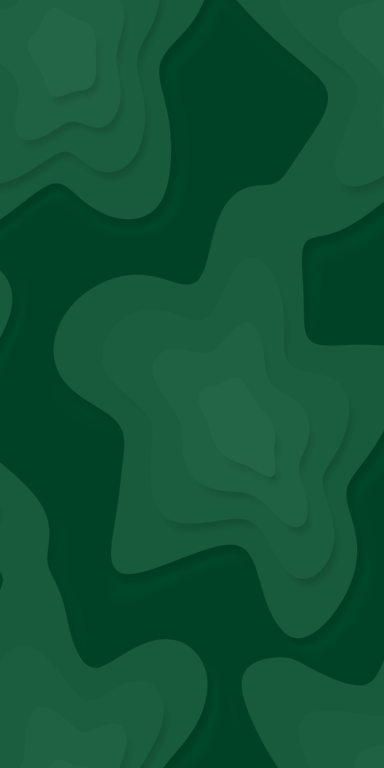
Give the GLSL for this background, as a Shadertoy shader.

```glsl
// Green paper-cut relief: lobed hills on a staggered grid, bent by slow waves,
// are sliced into four stacked sheets. Each sheet drops a soft shadow to the
// lower right, and the lowest also leaves a faint glow on the dark ground.

float hash(vec2 p) {
    vec3 q = fract(p.xyx * 0.1031);
    q += dot(q, q.yzx + 33.33);
    return fract((q.x + q.y) * q.z);
}

// Normalised radius of one five-lobed hill with an off-centre summit
float hillRadius(vec2 q, float turn) {
    q -= vec2(0.16, -0.08) * exp(-2.0 * dot(q, q));
    float r = length(q);
    float angle = atan(q.y, q.x + 1e-5);
    float lobes = cos(5.0 * (angle - 1.43) + turn);
    return r / (1.0 + 0.31 * lobes * r * r / (r * r + 0.15));
}

// Smooth minimum of the radii of the four surrounding hills
float terrain(vec2 p) {
    p += 0.035 * sin(p.yx * vec2(6.5, 5.5) + vec2(1.0, 2.5));
    p += 0.020 * sin(p.yx * vec2(11.0, 9.5) + vec2(4.0, 0.5));
    vec2 spacing = vec2(0.96, 0.98);
    vec2 g = (p - vec2(0.6, 0.92)) / spacing;
    float sum = 0.0;
    for (int j = 0; j < 2; j++) {
        float row = floor(g.y) + float(j);
        float stagger = 0.5 * mod(row, 2.0);
        for (int i = 0; i < 2; i++) {
            float column = floor(g.x - stagger) + float(i);
            vec2 offset = (g - vec2(column + stagger, row)) * spacing;
            float turn = 6.2832 * hash(vec2(column, row));
            sum += exp(-8.0 * hillRadius(offset / vec2(0.39, 0.48), turn));
        }
    }
    return -log(sum) / 8.0;
}

void mainImage(out vec4 fragColor, in vec2 fragCoord) {
    vec2 p = fragCoord / iResolution.x;
    float pixel = 1.0 / iResolution.x;

    // Slope turns differences in radius into distances on the canvas
    float h = terrain(p);
    vec2 delta = vec2(0.002, 0.0);
    vec2 gradient = vec2(terrain(p + delta.xy) - h, terrain(p + delta.yx) - h) / delta.x;
    float slope = max(length(gradient), 0.6);
    float shifted = terrain(p - vec2(0.008, -0.014));
    float shade = smoothstep(0.0, 0.014, (h - shifted) / slope);

    vec3 color = vec3(0.0, 0.26, 0.15);
    for (int i = 0; i < 4; i++) {
        float tier = float(i);
        float level = 0.96 - 0.27 * tier + 0.01 * tier * tier;
        float inside = (level - h) / slope;
        float shadowEdge = (level - shifted) / slope;

        // Faint halo beyond the shadow on the ground
        if (i == 0) {
            float halo = smoothstep(-0.05, -0.02, shadowEdge)
                       * (1.0 - smoothstep(-0.02, 0.0, shadowEdge));
            color += vec3(0.0, 0.016, 0.010) * halo * shade;
        }

        // Shadow first, then the sheet above it
        float depth = i == 0 ? 0.07 : 0.12;
        color *= 1.0 - depth * shade * smoothstep(-0.016, 0.012, shadowEdge);
        vec3 sheet = mix(vec3(0.090, 0.353, 0.235), vec3(0.135, 0.40, 0.277), tier / 3.0);
        color = mix(color, sheet, smoothstep(-0.8 * pixel, 0.8 * pixel, inside));
    }
    fragColor = vec4(color, 1.0);
}
```
